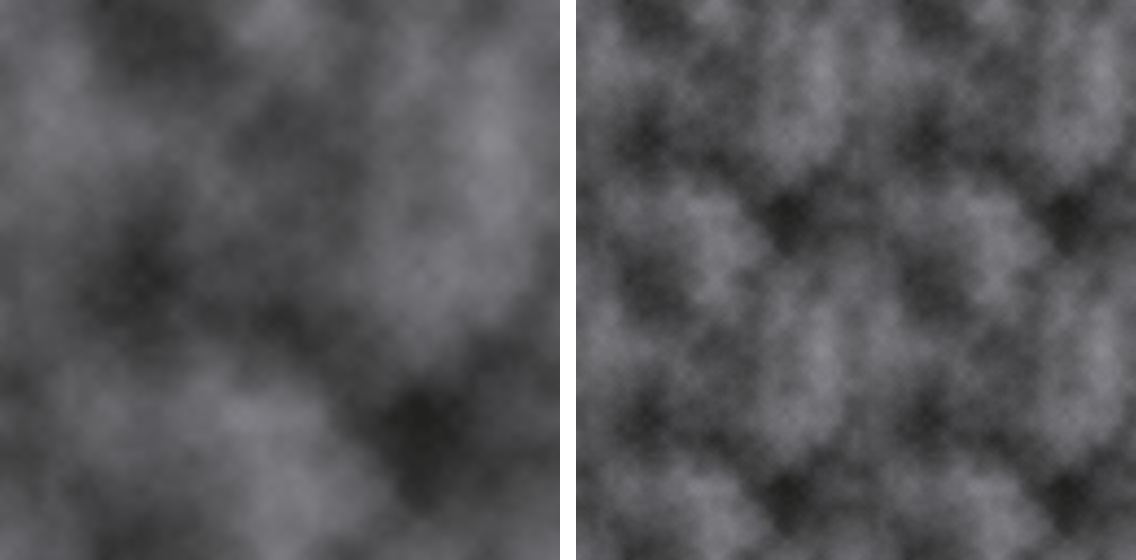
Left: one tile. Right: repeated 2 by 2.
Give the GLSL for this texture, as a Shadertoy shader.

```glsl
// Soft grey smoke that tiles: five octaves of wrapping value noise,
// from a 4 x 4 lattice up to 64 x 64, each half as strong as the last.
// The coarse lattice is balanced so that light and dark keep their shares.

float hash(vec2 p) {
    return fract(sin(dot(p, vec2(127.1, 311.7))) * 43758.5453);
}

// Lattice value that repeats after a whole number of cells
float latticeValue(vec2 cell, float period, float seed) {
    return hash(mod(cell, period) + seed * vec2(19.7, 7.3));
}

// Smooth value noise over the unit square, 0 to 1
float tileNoise(vec2 uv, float period, float seed) {
    vec2 p = uv * period;
    vec2 cell = floor(p);
    vec2 f = fract(p);
    vec2 w = f * f * (3.0 - 2.0 * f);
    float bottom = mix(latticeValue(cell, period, seed),
                       latticeValue(cell + vec2(1, 0), period, seed), w.x);
    float top = mix(latticeValue(cell + vec2(0, 1), period, seed),
                    latticeValue(cell + vec2(1, 1), period, seed), w.x);
    return mix(bottom, top, w.y);
}

// Coarse billows with the mean and spread of their lattice evened out
float balancedBillows(vec2 uv, float period, float seed) {
    float sum = 0.0, sumSquares = 0.0;
    for (float y = 0.0; y < period; y++) {
        for (float x = 0.0; x < period; x++) {
            float value = latticeValue(vec2(x, y), period, seed);
            sum += value;
            sumSquares += value * value;
        }
    }
    float count = period * period;
    float mean = sum / count;
    float spread = sqrt(max(sumSquares / count - mean * mean, 0.01));
    return (tileNoise(uv, period, seed) - mean) / spread;
}

void mainImage(out vec4 fragColor, in vec2 fragCoord) {
    vec2 uv = fragCoord / iResolution.xy;

    // Large billows
    float smoke = 0.327 + 0.094 * balancedBillows(uv, 4.0, 1.0);

    // Finer wisps
    float period = 8.0, strength = 0.163;
    for (float octave = 2.0; octave < 6.0; octave++) {
        smoke += strength * (tileNoise(uv, period, octave) - 0.5);
        period *= 2.0;
        strength *= 0.5;
    }
    smoke = clamp(smoke, 0.13, 0.6);

    // Neutral shadows, faintly blue lights, a slight drift in tint
    float drift = tileNoise(uv, 8.0, 9.0) - 0.5;
    vec3 tint = vec3(0.0, -0.002, 0.06 * (smoke - 0.2) + 0.01 * drift);
    fragColor = vec4(smoke + tint, 1.0);
}
```
